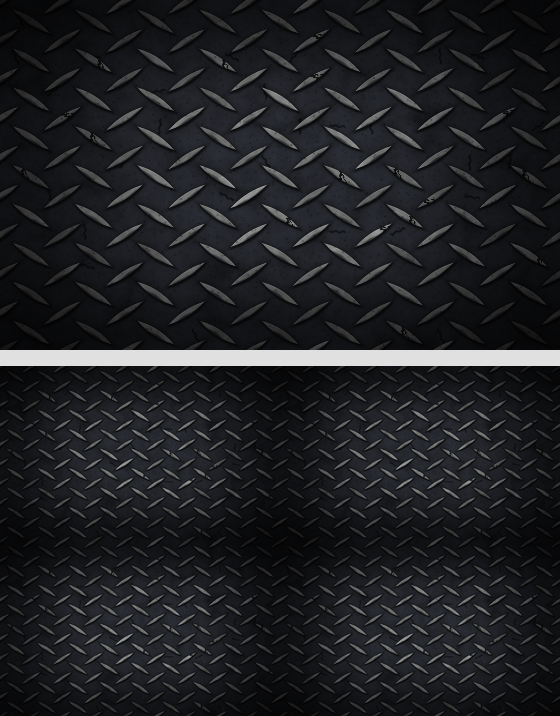
Top, the tile; bottom, the same tile 2 across and 2 down.
Reproduce this texture procedurally as a Shadertoy shader.

```glsl
#define REPEATS vec2(9.0, 9.0)
#define CELL_SIZE vec2(1.6, 1.0)
#define HALF_LENGTH 0.55
#define HALF_WIDTH 0.088
#define TILT 0.57
#define DAMAGE_RATE 0.09
#define SCRATCH_RATE 0.16
#define PLATE_COLOR vec3(0.158, 0.168, 0.194)
#define FACE_COLOR vec3(0.50, 0.505, 0.50)
#define BEVEL_COLOR vec3(0.20, 0.205, 0.215)
#define EDGE_DIM vec2(0.40, 0.42)

const float PI = 3.14159;

vec2 hash2(vec2 id) {
    vec3 p = fract(id.xyx * vec3(0.1031, 0.1030, 0.0973));
    p += dot(p, p.yzx + 33.33);
    return fract((p.xx + p.yz) * p.zy);
}

vec2 rotate(vec2 p, float angle) {
    float c = cos(angle), s = sin(angle);
    return vec2(c * p.x + s * p.y, c * p.y - s * p.x);
}

// Distance to the nearest scattered point, wrapping at the canvas edges
float cellular(vec2 uv, vec2 count) {
    vec2 p = uv * count, cell = floor(p);
    float nearest = 2.0;
    for (int y = -1; y <= 1; y++)
    for (int x = -1; x <= 1; x++) {
        vec2 id = cell + vec2(x, y);
        nearest = min(nearest, length(id + hash2(mod(id, count)) - p));
    }
    return nearest;
}

// Layered mottling, centred near zero
float grime(vec2 uv) {
    float sum = 0.0, weight = 0.5;
    vec2 count = vec2(16.0, 10.0);
    for (int i = 0; i < 4; i++) {
        sum += weight * (cellular(uv, count) - 0.48);
        count = count * 2.0 + 1.0;
        weight *= 0.75;
    }
    return sum;
}

// Sparse short scratches, at most one in each cell
float scratches(vec2 uv, float pixel) {
    vec2 count = vec2(16.0, 10.0);
    vec2 p = uv * count, id = mod(floor(p), count);
    vec2 seed = hash2(id + 71.0);
    vec2 q = rotate(fract(p) - 0.35 - 0.3 * seed.yx, seed.y * 2.0 * PI);
    q.y += 0.02 * sin(q.x * 30.0);
    float d = length(vec2(max(abs(q.x) - 0.2, 0.0), q.y));
    return step(seed.x, SCRATCH_RATE) * (1.0 - smoothstep(0.005, 0.03 + pixel, d));
}

// Pointed lens lying along x
float lens(vec2 q) {
    float t = q.x / HALF_LENGTH;
    float slope = 2.0 * HALF_WIDTH * t / HALF_LENGTH;
    return (abs(q.y) - HALF_WIDTH * (1.0 - t * t)) / sqrt(1.0 + slope * slope);
}

// Dark gouges across a few of the raised lozenges
float gouge(vec2 q, vec2 seed) {
    float along = q.x - (seed.y - 0.5) * 0.6;
    along += 0.5 * q.y + 0.02 * sin(q.y * 70.0 + seed.y * 20.0);
    float cut = 1.0 - smoothstep(0.02, 0.05, abs(along));
    cut = max(cut, 1.0 - smoothstep(0.01, 0.03, abs(along - 0.11 + q.y)));
    return cut * step(seed.x, DAMAGE_RATE);
}

void mainImage(out vec4 fragColor, in vec2 fragCoord) {
    vec2 uv = fragCoord / iResolution.xy;
    vec2 p = uv * REPEATS + vec2(0.0, 0.05);
    float pixel = REPEATS.y / iResolution.y;

    // Worn plate
    float dirt = grime(uv);
    float stain = smoothstep(0.55, 0.95, cellular(uv, vec2(13.0, 9.0)));
    float speck = 1.0 - smoothstep(0.06, 0.16, cellular(uv, vec2(60.0, 38.0)));
    vec3 color = PLATE_COLOR * (1.0 + 0.35 * dirt - 0.25 * stain - 0.2 * speck);
    color *= 1.0 - 0.55 * scratches(uv, pixel);

    // Two interleaved lattices of raised lozenges with opposite tilt
    for (int i = 0; i < 2; i++) {
        float side = float(i);
        vec2 grid = p + 0.5 * side;
        vec2 seed = hash2(mod(floor(grid), REPEATS) + 19.0 + 40.0 * side);
        vec2 local = (fract(grid) - 0.5) * CELL_SIZE;
        float angle = mix(-TILT, TILT, side);
        vec2 q = rotate(local, angle);
        q.y *= 1.0 + 0.14 * side;
        float d = lens(q);
        float shadowDist = lens(rotate(local - vec2(0.015, -0.045), angle));

        // Groove and drop shadow
        color *= 1.0 - 0.45 * exp(-max(d, 0.0) / 0.05);
        color *= 1.0 - 0.6 * (1.0 - smoothstep(-0.03, 0.06, shadowDist));

        // Lit face with a darker lower bevel and a bright upper rim
        float lit = smoothstep(-0.085, -0.01, q.y + 0.02 * sin(q.x * 9.0 + seed.x * 30.0));
        float rim = smoothstep(-0.035, -0.01, d) * step(0.0, q.y);
        vec3 face = mix(BEVEL_COLOR, FACE_COLOR, lit) * (1.0 + 0.15 * rim);
        face *= mix(0.82, 1.1, seed.y) * (1.0 + 0.45 * dirt - 0.25 * speck);
        face *= 1.0 - 0.85 * gouge(q, seed);
        color = mix(color, face, 1.0 - smoothstep(-0.6 * pixel, 0.6 * pixel, d));
    }

    // Soft pool of light that fades evenly towards all edges
    vec2 wave = sin(PI * uv);
    vec2 fade = 1.0 - pow(1.0 - wave * wave, vec2(2.0));
    vec2 light = mix(EDGE_DIM, vec2(1.0), fade);
    fragColor = vec4(color * light.x * light.y, 1.0);
}
```
